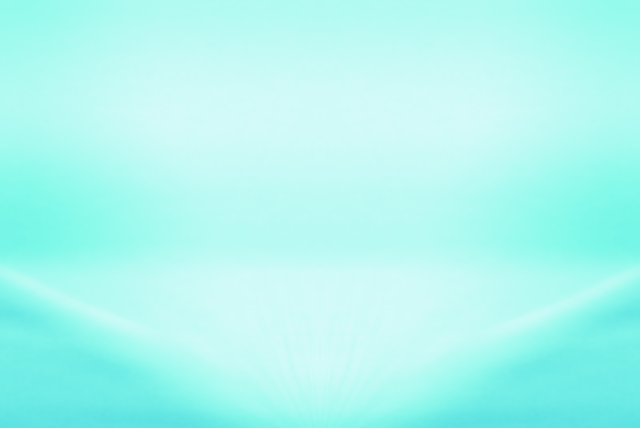
Write a Shadertoy shader that draws this background.

```glsl
// Soft mirrored aqua backdrop: hazy sky, pale horizon and curved light rays below.

vec2 hashGradient(vec2 cell) {
    vec2 h = vec2(dot(cell, vec2(127.1, 311.7)), dot(cell, vec2(269.5, 183.3)));
    return 2.0 * fract(sin(h) * 43758.5) - 1.0;
}

float gradientNoise(vec2 p) {
    vec2 i = floor(p), f = p - i;
    vec2 u = f * f * f * (f * (f * 6.0 - 15.0) + 10.0);
    vec2 e = vec2(0.0, 1.0);
    float low = mix(dot(hashGradient(i), f), dot(hashGradient(i + e.yx), f - e.yx), u.x);
    float high = mix(dot(hashGradient(i + e), f - e), dot(hashGradient(i + 1.0), f - 1.0), u.x);
    return mix(low, high, u.y);
}

// Upper haze: a broad pale band that falls off toward both sides
float skyLight(float x, float y) {
    float offset = (y - 0.72) / (y > 0.72 ? 0.19 : 0.16);
    float sideDrop = 0.26 - 0.14 * smoothstep(0.5, 0.78, y);
    float sideStart = mix(0.25, 0.45, smoothstep(0.5, 0.75, y));
    float topFade = 0.035 * smoothstep(0.85, 1.0, y);
    return 0.715 + 0.105 * exp(-offset * offset) - topFade
        - sideDrop * smoothstep(sideStart, 1.0, x);
}

float bell(float d, float width) {
    return exp(-d * d / (width * width));
}

// Lower glow: a soft bowl of light with thin rays along its rim
float floorLight(float x, float y) {
    float rim = 0.015 + 0.315 * pow(x, 1.3);
    float softness = mix(0.15, 0.055, smoothstep(0.0, 0.9, x));
    float pale = 0.815 - 0.18 * smoothstep(0.2, 1.0, x);
    float light = mix(0.44, pale, smoothstep(rim - softness, rim + softness, y));

    // Rays that sweep in from each side and flatten toward the middle
    float ray = 0.19 + 0.18 * pow(max(x - 0.35, 0.0) / 0.65, 1.4);
    light += 0.07 * bell(y - ray, 0.018) * smoothstep(0.35, 0.7, x);
    light += 0.02 * bell(y - ray - 0.01, 0.007) * smoothstep(0.4, 0.65, x);
    light += 0.05 * bell(y - 0.225 + 0.12 * (1.0 - x), 0.025) * smoothstep(0.4, 0.9, x);
    light -= 0.03 * bell(y - 0.265, 0.03) * smoothstep(0.7, 1.0, x);

    // Fan of rays rising from the bottom centre, broken along their length
    float angle = atan(x * 1.5, y + 0.06);
    float fan = gradientNoise(vec2(angle * 8.0, y * 8.0 + 4.0));
    fan += 0.5 * gradientNoise(vec2(angle * 18.0, y * 14.0 + 9.0));
    light += 0.05 * fan * (1.0 - smoothstep(0.15, 0.42, y));
    return light - (0.04 + 0.03 * x) * (1.0 - smoothstep(0.0, 0.06, y));
}

void mainImage(out vec4 fragColor, in vec2 fragCoord) {
    vec2 uv = fragCoord / iResolution.xy;
    float x = abs(uv.x * 2.0 - 1.0);
    float y = uv.y;

    // Join both halves at a soft horizon
    float horizon = smoothstep(0.345, 0.435, y);
    float light = mix(floorLight(x, y), skyLight(x, y), horizon);

    // Slight horizontal streaks and fine mottling
    light += 0.012 * gradientNoise(vec2(x * 2.0, y * 16.0));
    light += 0.016 * gradientNoise(vec2(x * 14.0, y * 40.0));
    light += 0.016 * gradientNoise(vec2(x * 50.0, y * 80.0));

    // Deepen from pale mint to turquoise as the light fades
    float depth = clamp((0.82 - light) / 0.45, 0.0, 1.2);
    float green = 0.982 - 0.095 * pow(depth, 3.5) + 0.04 * horizon * depth * depth;
    float blue = 0.972 - 0.085 * depth;
    fragColor = vec4(light, min(green, 0.982), blue, 1.0);
}
```
